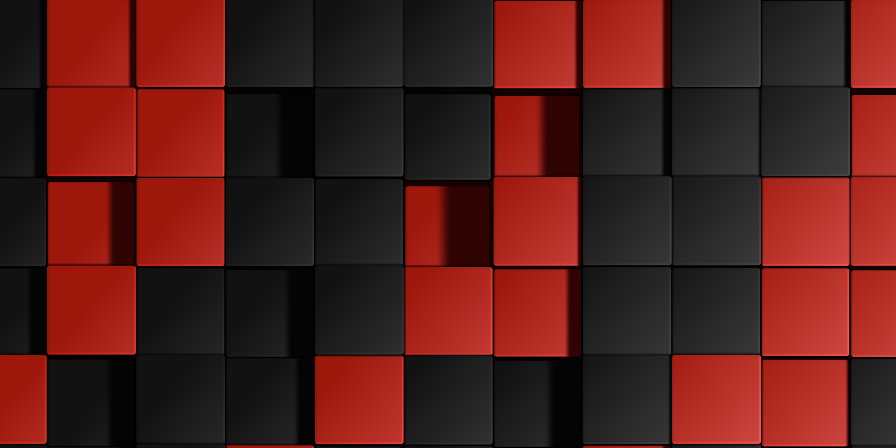
Write a Shadertoy shader that draws this background.

```glsl
// A wall of red and black square blocks pushed out to different depths.
// Each block is a rounded box, shifted and scaled by its height, painted from
// lowest to highest, with light from the lower right and shadows to the left.

const float PITCH = 0.1993;               // block spacing, in canvas heights
const vec2  ORIGIN = vec2(0.104, 0.0052); // grid corner, in canvas heights
const float RED_SHARE = 0.45;
const float HALF_LOW = 0.472;             // half face size of the lowest block
const float HALF_GROW = 0.026;            // extra half size of the highest
const vec2  LEAN = vec2(0.012, 0.085);    // face shift with height
const float REST_HEIGHT = 0.78;           // height that stays unshifted
const float CORNER = 0.03;
const float BEVEL = 0.03;
const float SEAM = 0.035;                 // contact shadow around a face
const float SHADOW_LENGTH = 0.68;

const vec3 RED_DIM     = vec3(0.62, 0.09, 0.045);
const vec3 RED_LIT     = vec3(0.84, 0.31, 0.29);
const vec3 RED_SHADE   = vec3(0.19, 0.01, 0.01);
const vec3 BLACK_DIM   = vec3(0.07);
const vec3 BLACK_LIT   = vec3(0.26);
const vec3 BLACK_SHADE = vec3(0.015);

float hash(vec2 cell) {
    return fract(sin(dot(cell, vec2(12.99, 78.23))) * 4375.85);
}

// A stepped phase keeps the share of red even; it drifts faster row by row
bool isRed(vec2 cell) {
    float row = 4.0 - cell.y;
    float phase = 0.24 * cell.x + 0.03 * row * row - 0.01;
    return fract(phase + 0.16 * (hash(cell + 31.7) - 0.5)) < RED_SHARE;
}

// Most blocks stand high, a few are sunk deep, the red ones deeper
float blockHeight(vec2 cell) {
    float u = hash(cell + 7.3);
    return 1.0 - u * u * (isRed(cell) ? 1.2 : 0.85);
}

float roundedBox(vec2 p, float halfSize) {
    vec2 q = abs(p) - halfSize + CORNER;
    return length(max(q, 0.0)) + min(max(q.x, q.y), 0.0) - CORNER;
}

vec3 faceColor(vec2 cell, vec2 local, float height, float dist, float across) {
    bool red = isRed(cell);

    // Sheen grows to the right of the wall and to each lower right corner
    float sheen = 0.62 * across + 0.34 * (local.x - local.y)
                + 0.12 * height - 0.15;
    sheen = clamp(sheen, 0.0, 1.0);
    vec3 color = red ? mix(RED_DIM, RED_LIT, sheen)
                     : mix(BLACK_DIM, BLACK_LIT, sheen);

    // Bevel catches light on the right and lower sides
    vec2 side = abs(local.x) > abs(local.y) ? vec2(sign(local.x), 0.0)
                                            : vec2(0.0, sign(local.y));
    float rim = smoothstep(-BEVEL, -0.4 * BEVEL, dist);
    color *= 1.0 + 0.3 * rim * (0.25 + dot(side, vec2(0.6, -0.35)));

    // Shadow thrown by a higher block on the right
    float drop = max(blockHeight(cell + vec2(1.0, 0.0)) - height, 0.0);
    float reach = min(SHADOW_LENGTH * drop, 0.55);
    float blur = 0.015 + 0.14 * reach;
    float shadow = smoothstep(-blur, blur, local.x - 0.5 + reach)
                 * smoothstep(0.0, 0.06, drop);
    return mix(color, red ? RED_SHADE : BLACK_SHADE, shadow);
}

void mainImage(out vec4 fragColor, in vec2 fragCoord) {
    vec2 p = (fragCoord / iResolution.y - ORIGIN) / PITCH;
    float pixel = 1.0 / (iResolution.y * PITCH);
    float across = fragCoord.x / iResolution.x;
    vec2 base = floor(p - 0.5);

    // Deep gap between blocks, tinted by the block that owns it
    vec3 color = isRed(floor(p)) ? RED_SHADE * 0.5 : BLACK_SHADE;

    // Paint the four nearest blocks in order of height
    float painted = -1.0;
    for (int layer = 0; layer < 4; layer++) {
        float height = 2.0;
        vec2 cell = base;
        for (int i = 0; i < 4; i++) {
            vec2 candidate = base + vec2(i % 2, i / 2);
            float h = blockHeight(candidate);
            if (h > painted && h < height) {
                height = h;
                cell = candidate;
            }
        }
        if (height > 1.5) break;
        painted = height;

        vec2 local = p - cell - 0.5 - LEAN * (height - REST_HEIGHT);
        float dist = roundedBox(local, HALF_LOW + HALF_GROW * height);
        color *= mix(0.3, 1.0, smoothstep(0.0, SEAM, dist));
        vec3 face = faceColor(cell, local, height, dist, across);
        color = mix(color, face, smoothstep(0.5, -0.5, dist / pixel));
    }
    fragColor = vec4(color, 1.0);
}
```
